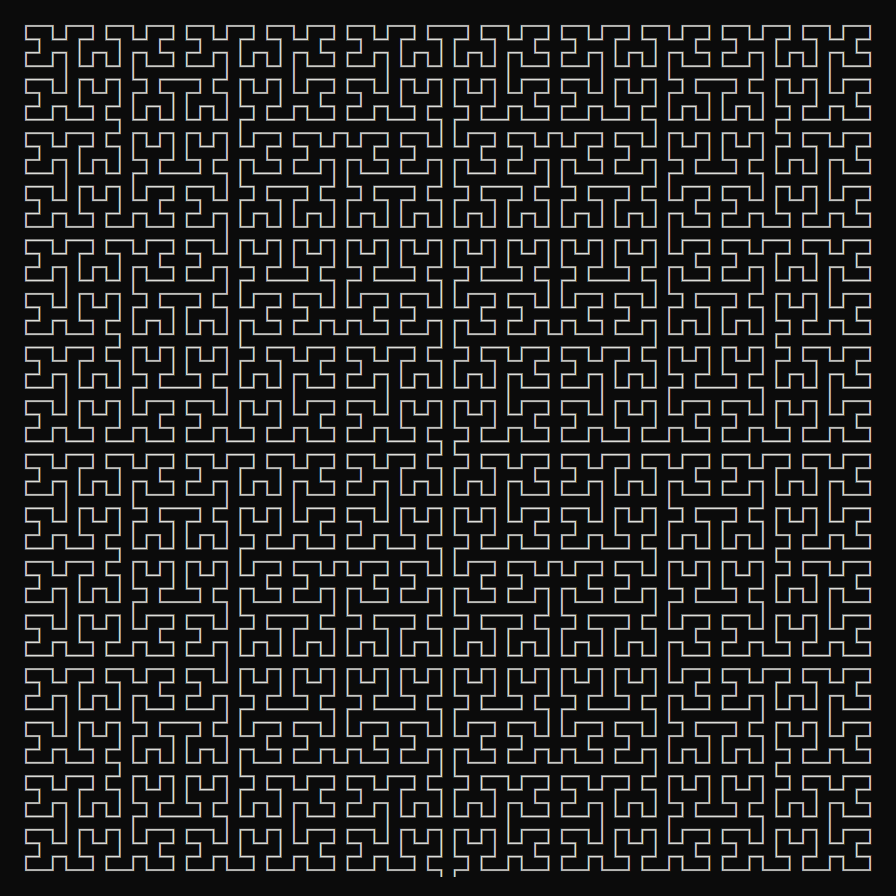
Reproduce this pattern procedurally as a three.js fragment shader.

```glsl
// Closed-form Moore curve: a thin pale line threading a 64 by 64 grid on near-black.
varying vec2 vUv;

// Position along a 32 by 32 Hilbert curve running from (0,0) to (31,0).
float hilbertIndex(vec2 p) {
  float index = 0.0;
  float side = 16.0;
  for (int level = 0; level < 5; level++) {
    vec2 quadrant = step(side, p);
    index += side * side * abs(3.0 * quadrant.x - quadrant.y);
    p -= side * quadrant;
    if (quadrant.y < 0.5) {
      if (quadrant.x > 0.5) p = side - 1.0 - p;
      p = p.yx;
    }
    side *= 0.5;
  }
  return index;
}

// Four Hilbert curves joined: up the left half, down the mirrored right half.
float mooreIndex(vec2 cell) {
  bool rightHalf = cell.x > 31.5;
  float x = rightHalf ? 63.0 - cell.x : cell.x;
  float index = -99.0;
  if (cell.y < -0.5) {
    // Both loose ends leave through the bottom centre.
    if (x > 30.5) index = -1.0;
  } else if (x > -0.5 && cell.y < 63.5) {
    index = hilbertIndex(vec2(mod(cell.y, 32.0), 31.0 - x)) + 1024.0 * step(32.0, cell.y);
  }
  return rightHalf ? 4095.0 - index : index;
}

// Square-cornered distance to the link from a cell centre to its neighbour.
float linkDistance(vec2 p, vec2 direction) {
  vec2 away = abs(p - direction * clamp(dot(p, direction), 0.0, 1.0));
  return max(away.x, away.y);
}

void main() {
  float pitch = 0.957 / 64.0;
  vec2 grid = (vUv - 0.0215) / pitch;
  vec2 cell = floor(grid);
  vec2 local = grid - cell - 0.5;
  float edge = max(1.3 * fwidth(grid.x), 1e-5);

  // Red and blue are sampled slightly to either side, as on a striped display.
  vec2 fringe = vec2(1.0 / 3200.0 / pitch, 0.0);
  vec3 nearest = vec3(9.0);
  if (all(greaterThanEqual(cell, vec2(0.0))) && all(lessThan(cell, vec2(64.0)))) {
    float index = mooreIndex(cell);
    vec2 direction = vec2(1.0, 0.0);
    for (int i = 0; i < 4; i++) {
      if (abs(abs(mooreIndex(cell + direction) - index) - 1.0) < 0.5) {
        nearest = min(nearest, vec3(
          linkDistance(local - fringe, direction),
          linkDistance(local, direction),
          linkDistance(local + fringe, direction)));
      }
      direction = vec2(-direction.y, direction.x);
    }
  }

  float halfWidth = 0.5 / 512.0 / pitch;
  vec3 coverage = clamp(0.5 + (halfWidth - nearest) / edge, 0.0, 1.0);
  gl_FragColor = vec4(mix(vec3(0.042), vec3(0.87, 0.87, 0.855), coverage), 1.0);
}
```
